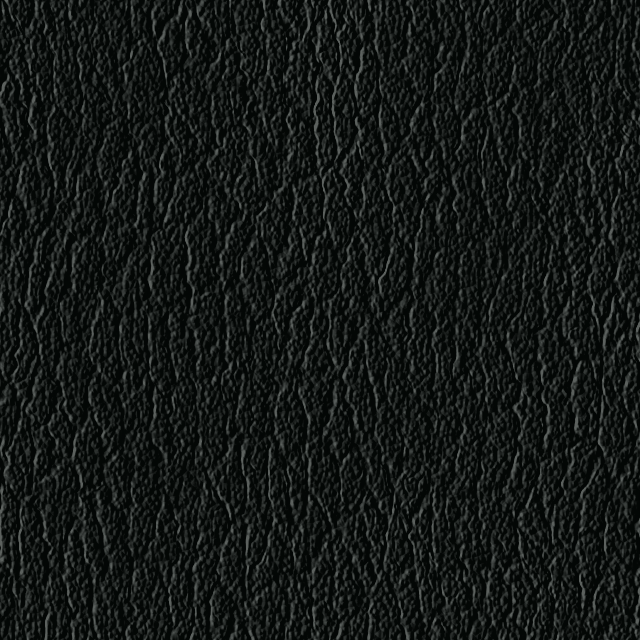
This texture is drawn by a WebGL 1 fragment shader. Its source:

```glsl
precision highp float;
// Black leather: fine pebbled grain with branching upright creases, lit from the left.

uniform vec2 u_resolution;

const vec3 SHADOW = vec3(0.012, 0.025, 0.019);
const vec3 SHEEN = vec3(0.29, 0.31, 0.30);

// Cells per canvas, across and up
const vec2 PEBBLE_SCALE = vec2(125.0, 98.0);
const vec2 PORE_SCALE = vec2(260.0, 200.0);
const vec2 CREASE_SCALE = vec2(25.0, 9.5);
const vec2 WRINKLE_SCALE = vec2(44.0, 19.0);

const float LIGHT_STEP = 0.0015;   // half the span over which the slope is taken
const float SLOPE_SPREAD = 0.27;   // typical height difference over that span

vec2 hash2(vec2 p) {
  vec3 q = fract(p.xyx * vec3(0.1031, 0.1030, 0.0973));
  q += dot(q, q.yzx + 33.33);
  return fract((q.xx + q.yz) * q.zy);
}

// Smooth value noise, two independent channels in 0..1
vec2 noise2(vec2 p) {
  vec2 cell = floor(p);
  vec2 f = fract(p);
  f = f * f * (3.0 - 2.0 * f);
  vec2 low = mix(hash2(cell), hash2(cell + vec2(1.0, 0.0)), f.x);
  vec2 high = mix(hash2(cell + vec2(0.0, 1.0)), hash2(cell + 1.0), f.x);
  return mix(low, high, f.y);
}

// Distances to the nearest and second nearest scattered seed
vec2 seedDistances(vec2 p) {
  vec2 cell = floor(p);
  vec2 f = fract(p);
  vec2 nearest = vec2(8.0);
  for (int j = -1; j <= 1; j++) {
    for (int i = -1; i <= 1; i++) {
      vec2 offset = vec2(float(i), float(j));
      vec2 toSeed = offset + hash2(cell + offset) - f;
      float d = dot(toSeed, toSeed);
      nearest.y = min(nearest.y, max(nearest.x, d));
      nearest.x = min(nearest.x, d);
    }
  }
  return sqrt(nearest);
}

// Groove depth 0..1 along the borders between cells
float groove(vec2 p, float width) {
  vec2 d = seedDistances(p);
  return 1.0 - smoothstep(0.0, width, d.y - d.x);
}

// Bends positions so the creases wander and look ragged
vec2 bend(vec2 uv) {
  vec2 broad = noise2(uv * vec2(9.0, 7.0) + 3.7) - 0.5;
  vec2 ragged = noise2(uv * vec2(70.0, 60.0) + 11.3) - 0.5;
  return uv + broad * 0.028 + ragged * 0.011;
}

float leatherHeight(vec2 uv, vec2 creaseStrength) {
  vec2 bent = bend(uv);
  float pebble = -seedDistances(uv * PEBBLE_SCALE + 17.0).x;
  float pore = noise2(uv * PORE_SCALE + 41.0).x;
  float crease = groove(bent * CREASE_SCALE + 5.0, 0.25);
  float wrinkle = groove(bent * WRINKLE_SCALE + 63.0, 0.30);
  return pebble + 0.35 * pore
       - creaseStrength.x * crease - creaseStrength.y * wrinkle;
}

// Rounds off the corner of max(x, 0)
float softRamp(float x) {
  return 0.5 * (x + sqrt(x * x + 0.03));
}

void main() {
  vec2 uv = gl_FragCoord.xy / min(u_resolution.x, u_resolution.y);

  // Creases fade in and out over the hide
  vec2 patches = noise2(uv * vec2(8.0, 5.0) + 29.0);
  vec2 creaseStrength = mix(vec2(0.50, 0.18), vec2(1.15, 0.48), patches);

  // Slope facing the light
  vec2 stepAcross = vec2(LIGHT_STEP, -0.25 * LIGHT_STEP);
  float slope = leatherHeight(uv + stepAcross, creaseStrength)
              - leatherHeight(uv - stepAcross, creaseStrength);
  float facing = slope / SLOPE_SPREAD;

  // Soft uneven sheen, a little stronger toward the lower left
  float sheen = 0.94 + 0.2 * (noise2(uv * 4.0 + 7.0).x - 0.5);
  sheen += 0.12 * (1.0 - 0.5 * (uv.x + uv.y));

  float light = 0.36 * softRamp(facing + 0.38) * sheen;
  gl_FragColor = vec4(mix(SHADOW, SHEEN, min(light, 1.25)), 1.0);
}
```
